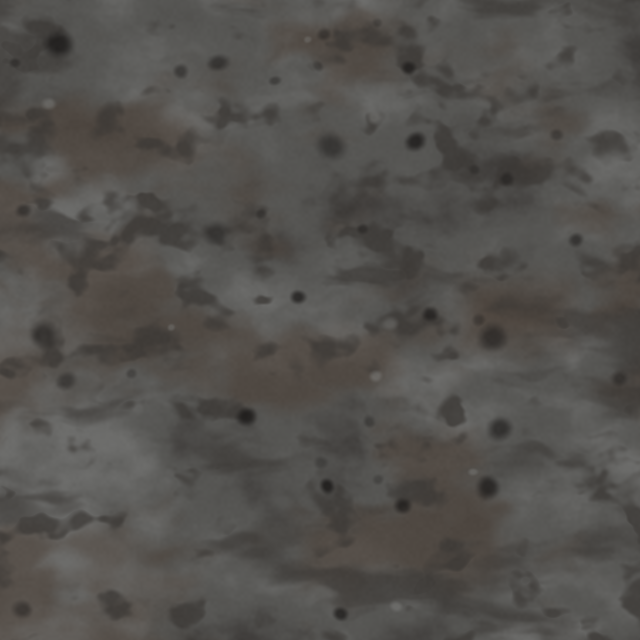
Write a Shadertoy shader that draws this texture.

```glsl
// Weathered concrete: soft grey mottling drawn out sideways, rusty brown stains,
// dark smudges and scattered round pits. Layers of value noise set the tone,
// and a jittered grid of soft discs makes the pits and pale flecks.

const vec3 DARK_GREY  = vec3(0.250, 0.240, 0.232);
const vec3 MID_GREY   = vec3(0.338, 0.336, 0.326);
const vec3 LIGHT_GREY = vec3(0.425, 0.425, 0.418);
const vec3 RUST_BROWN = vec3(0.295, 0.252, 0.218);
const vec3 SMUDGE     = vec3(0.232, 0.220, 0.208);
const vec3 PIT_BLACK  = vec3(0.110, 0.102, 0.098);
const vec3 PALE_FLECK = vec3(0.490, 0.490, 0.480);

float hash(vec2 p) {
    vec3 q = fract(vec3(p.xyx) * 0.1031);
    q += dot(q, q.yzx + 33.33);
    return fract((q.x + q.y) * q.z);
}

float valueNoise(vec2 p) {
    vec2 cell = floor(p);
    vec2 f = fract(p);
    f = f * f * (3.0 - 2.0 * f);
    float low  = mix(hash(cell), hash(cell + vec2(1.0, 0.0)), f.x);
    float high = mix(hash(cell + vec2(0.0, 1.0)), hash(cell + vec2(1.0)), f.x);
    return mix(low, high, f.y);
}

// Rotated octaves, scaled to the range 0 to 1.
float fbm(vec2 p, int octaves) {
    float sum = 0.0, total = 0.0, amplitude = 0.5;
    mat2 turn = mat2(0.96, 0.28, -0.28, 0.96);
    for (int i = 0; i < octaves; i++) {
        sum += amplitude * valueNoise(p);
        total += amplitude;
        p = turn * p * 2.03 + vec2(17.3, 9.1);
        amplitude *= 0.54;
    }
    return sum / total;
}

// Soft discs, at most one per cell; share is the chance that a cell holds one.
float softDots(vec2 uv, float cells, float share, float minRadius, float maxRadius, float seed) {
    vec2 p = uv * cells;
    vec2 cell = floor(p);
    vec2 id = cell + seed;
    vec2 centre = cell + 0.25 + 0.5 * vec2(hash(id + 3.1), hash(id + 7.7));
    float size = hash(id + 21.9);
    float radius = mix(minRadius, maxRadius, size * size) * cells;
    float dist = length((p - centre) * vec2(0.95, 1.05));
    float disc = 1.0 - smoothstep(0.35 * radius, 1.45 * radius, dist);
    return disc * step(hash(id + 13.3), share) * mix(0.55, 1.0, hash(id + 31.7));
}

// Soft-edged rounded patch.
float patchMask(vec2 uv, vec2 centre, vec2 halfSize, float softness) {
    vec2 d = abs(uv - centre) - halfSize;
    return 1.0 - smoothstep(-softness, softness, length(max(d, 0.0)) + min(max(d.x, d.y), 0.0));
}

vec3 greyBase(vec2 uv) {
    float broad = fbm(uv * vec2(3.2, 4.6) + 4.7, 3);
    float fine = fbm(uv * vec2(11.0, 15.0) + 40.0, 4);
    float tone = (broad - 0.5) * 1.5 + (fine - 0.5) * 1.15 + 0.16;
    tone += 0.12 * (0.5 - uv.x);
    tone += 0.24 * patchMask(uv, vec2(0.46, 0.50), vec2(0.08, 0.06), 0.15);
    vec3 light = mix(MID_GREY, LIGHT_GREY, smoothstep(0.0, 0.65, tone));
    return mix(light, DARK_GREY, smoothstep(0.0, 0.60, -tone));
}

void mainImage(out vec4 fragColor, in vec2 fragCoord) {
    vec2 uv = fragCoord / iResolution.xy;
    vec2 wobble = vec2(valueNoise(uv * 24.0), valueNoise(uv * 24.0 + 51.0)) - 0.5;
    vec2 warped = uv + 0.014 * wobble;

    vec3 color = greyBase(warped);

    // Rusty staining in drifts, with one dense patch
    float drift = smoothstep(0.50, 0.74, fbm(warped * vec2(4.5, 7.5) + 83.0, 4));
    float dense = patchMask(warped, vec2(0.805, 0.51), vec2(0.08, 0.045), 0.045);
    color = mix(color, RUST_BROWN, max(0.60 * drift, 0.75 * dense));

    // Dark smudges, small blots and longer sideways streaks
    float blots = smoothstep(0.57, 0.78, fbm(warped * vec2(17.0, 22.0) + 120.0, 3));
    float streaks = smoothstep(0.56, 0.78, fbm(warped * vec2(5.0, 14.0) + 160.0, 4));
    color = mix(color, SMUDGE, max(0.75 * blots, 0.65 * streaks));

    // Pits and rare pale flecks
    vec2 pitPoint = uv + 0.007 * wobble;
    float pits = softDots(pitPoint, 7.0, 0.34, 0.010, 0.021, 5.0);
    pits = max(pits, 0.6 * softDots(pitPoint, 13.0, 0.14, 0.007, 0.014, 60.0));
    color = mix(color, PIT_BLACK, 0.85 * pits);
    float flecks = softDots(pitPoint, 9.0, 0.07, 0.005, 0.011, 90.0);
    color = mix(color, PALE_FLECK, 0.55 * flecks);

    // Faint grain
    color += 0.012 * (valueNoise(uv * 190.0) - 0.5);
    fragColor = vec4(color, 1.0);
}
```
